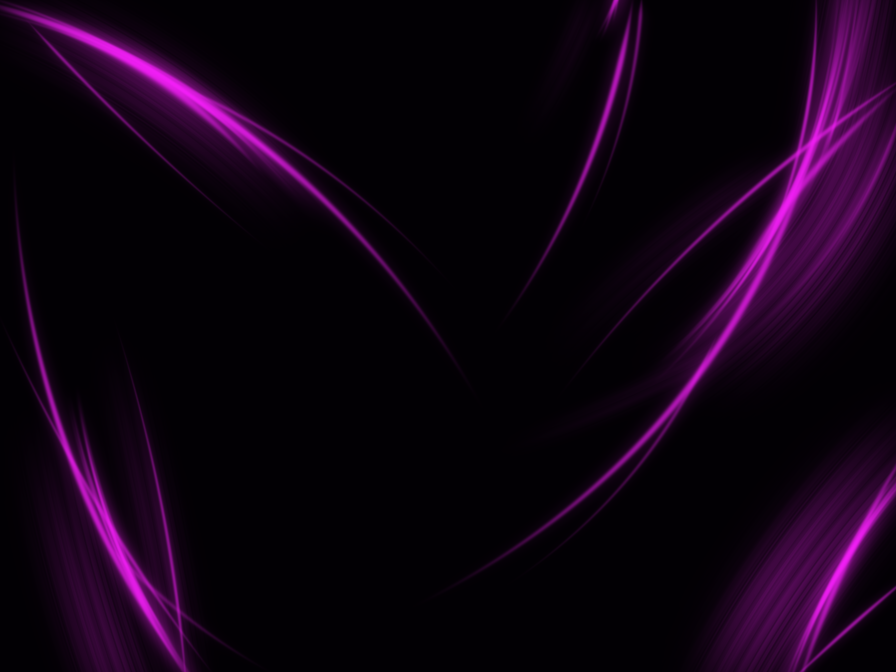
A WebGL 1 fragment shader for this background:

```glsl
precision highp float;

uniform vec2 u_resolution;

#define CANVAS vec2(133.3, 100.0)
#define BACKDROP vec3(0.008, 0.0, 0.014)
#define TINT vec3(0.95, 0.12, 0.96)
#define STRANDS 8
#define STRAND_WIDTH 0.22
#define STREAK_DENSITY 1.6
#define EXPOSURE 1.15

float hash(float n) {
  return fract(sin(n * 127.1) * 43758.5453);
}

float noise(float x) {
  float i = floor(x);
  float f = fract(x);
  return mix(hash(i), hash(i + 1.0), f * f * (3.0 - 2.0 * f));
}

// Arc from a to b: x is progress along the chord, y is signed distance.
vec2 arc(vec2 p, vec2 a, vec2 b, float bulge) {
  float len = distance(a, b);
  vec2 dir = (b - a) / len;
  vec2 q = p - a;
  float t = dot(q, dir) / len;
  float offset = dot(q, vec2(-dir.y, dir.x)) - 4.0 * bulge * t * (1.0 - t);
  float slope = 4.0 * bulge * (1.0 - 2.0 * t) / len;
  return vec2(t, offset * inversesqrt(1.0 + slope * slope));
}

// Brightness along an arc, rising to the peak and fading to the end.
float taper(float t, float peak) {
  return smoothstep(0.0, peak, t) * (1.0 - smoothstep(peak, 1.0, t));
}

float bell(float x) {
  return exp(-x * x);
}

// One tapered line with a faint halo.
float strand(vec2 p, vec2 a, vec2 b, float bulge, float peak, float width, float gain) {
  vec2 c = arc(p, a, b, bulge);
  float fade = taper(c.x, peak);
  float w = width * (0.5 + 0.5 * fade);
  return gain * fade * (bell(c.y / w) + 0.12 * bell(c.y / (w * 4.0)));
}

// Fine strands that cross at the peak and fan out on both sides.
float bundle(vec2 p, vec2 a, vec2 b, float bulge, float peak, float spread, float gain) {
  vec2 c = arc(p, a, b, bulge);
  float sum = 0.0;
  for (int i = 0; i < STRANDS; i++) {
    float seed = float(i) + a.x + b.y;
    float lean = (hash(seed) - 0.5) * spread;
    float shift = (hash(seed + 31.0) - 0.5) * 0.9;
    float d = c.y - lean * (c.x - peak) - shift;
    float reach = mix(0.65, 1.0, hash(seed + 57.0));
    sum += bell(d / STRAND_WIDTH) * taper(c.x / reach, peak / reach);
  }
  float halo = bell(c.y / 1.6) * taper(c.x, peak);
  return gain * (sum * 0.5 + halo * 0.4);
}

// Wide veil with streaks that follow the arc.
float veil(vec2 p, vec2 a, vec2 b, float bulge, float peak, float width, float gain) {
  vec2 c = arc(p, a, b, bulge);
  float lane = c.y * STREAK_DENSITY + c.x * 2.0;
  float streaks = 0.35 + 0.45 * noise(lane) + 0.4 * noise(lane * 2.7 + 40.0);
  return gain * streaks * taper(c.x, peak) * bell(c.y / width);
}

float upperLeft(vec2 p) {
  float g = bundle(p, vec2(-5.0, 100.5), vec2(50.0, 65.0), 6.0, 0.48, 5.0, 0.9);
  g += strand(p, vec2(-5.0, 100.5), vec2(72.5, 38.0), 10.3, 0.35, 0.5, 1.1);
  g += strand(p, vec2(-4.0, 100.0), vec2(40.0, 73.0), 4.5, 0.6, 0.5, 0.9);
  g += strand(p, vec2(3.5, 97.5), vec2(41.0, 62.0), -1.0, 0.15, 0.25, 0.5);
  g += strand(p, vec2(22.5, 89.0), vec2(69.0, 55.5), 3.5, 0.2, 0.28, 0.4);
  return g + veil(p, vec2(-4.0, 100.0), vec2(48.0, 66.0), 4.0, 0.5, 5.0, 0.26);
}

float lowerLeft(vec2 p) {
  float g = bundle(p, vec2(10.8, 43.0), vec2(33.0, -7.0), -3.8, 0.6, 5.0, 0.9);
  g += strand(p, vec2(2.0, 79.0), vec2(33.0, -7.0), -8.0, 0.6, 0.42, 1.1);
  g += strand(p, vec2(-1.0, 55.0), vec2(33.0, -2.0), -2.1, 0.6, 0.3, 0.6);
  g += strand(p, vec2(16.5, 54.0), vec2(28.0, -6.0), 1.9, 0.7, 0.25, 0.6);
  g += strand(p, vec2(15.0, 20.0), vec2(42.0, -1.0), -1.5, 0.2, 0.35, 0.3);
  g += veil(p, vec2(6.0, 42.0), vec2(24.0, -16.0), -2.0, 0.65, 4.5, 0.27);
  return g + veil(p, vec2(16.0, 52.0), vec2(29.0, -8.0), 0.5, 0.6, 3.0, 0.18);
}

float upperCentre(vec2 p) {
  float g = strand(p, vec2(94.3, 101.0), vec2(73.0, 49.6), 3.5, 0.2, 0.42, 1.0);
  g += strand(p, vec2(95.5, 101.0), vec2(86.0, 65.0), 2.0, 0.1, 0.3, 0.4);
  g += bundle(p, vec2(93.0, 105.0), vec2(89.3, 93.0), 0.4, 0.3, 4.0, 0.5);
  return g + veil(p, vec2(89.0, 104.0), vec2(77.0, 77.0), 1.0, 0.3, 2.0, 0.07);
}

float right(vec2 p) {
  float g = bundle(p, vec2(126.0, 108.0), vec2(94.6, 41.0), 8.2, 0.55, 7.0, 0.9);
  g += strand(p, vec2(124.0, 89.6), vec2(60.0, 9.0), 12.5, 0.35, 0.5, 1.1);
  g += strand(p, vec2(137.0, 90.0), vec2(82.0, 39.5), -3.5, 0.25, 0.33, 0.8);
  g += strand(p, vec2(121.3, 104.0), vec2(111.0, 57.0), 3.3, 0.4, 0.28, 0.8);
  g += strand(p, vec2(136.0, 89.0), vec2(108.0, 56.0), -2.0, 0.5, 0.5, 0.8);
  g += strand(p, vec2(135.0, 86.0), vec2(110.0, 49.0), 3.5, 0.2, 0.4, 0.3);
  g += strand(p, vec2(107.0, 51.0), vec2(74.0, 12.0), 4.0, 0.15, 0.3, 0.35);
  g += bundle(p, vec2(130.0, 108.0), vec2(117.0, 66.0), 2.0, 0.6, 9.0, 0.3);
  g += veil(p, vec2(135.0, 98.0), vec2(98.0, 40.0), 8.0, 0.45, 6.0, 0.42);
  g += veil(p, vec2(130.0, 116.0), vec2(121.0, 68.0), 1.0, 0.4, 4.5, 0.3);
  g += veil(p, vec2(120.0, 78.0), vec2(80.0, 44.0), -2.0, 0.3, 3.0, 0.1);
  return g + veil(p, vec2(109.0, 49.0), vec2(72.0, 32.0), 1.0, 0.2, 1.5, 0.1);
}

float lowerRight(vec2 p) {
  float g = bundle(p, vec2(140.0, 35.0), vec2(114.0, -10.0), -3.2, 0.5, 5.0, 0.9);
  g += strand(p, vec2(138.0, 38.0), vec2(117.0, -8.0), -2.0, 0.5, 0.45, 0.9);
  g += strand(p, vec2(140.0, 18.0), vec2(114.0, -5.0), -0.5, 0.5, 0.28, 0.7);
  return g + veil(p, vec2(142.0, 42.0), vec2(104.0, -12.0), -3.5, 0.6, 5.5, 0.42);
}

void main() {
  vec2 p = gl_FragCoord.xy / u_resolution * CANVAS;
  float glow = upperLeft(p) + lowerLeft(p) + upperCentre(p) + right(p) + lowerRight(p);
  gl_FragColor = vec4(BACKDROP + TINT * (1.0 - exp(-EXPOSURE * glow)), 1.0);
}
```
